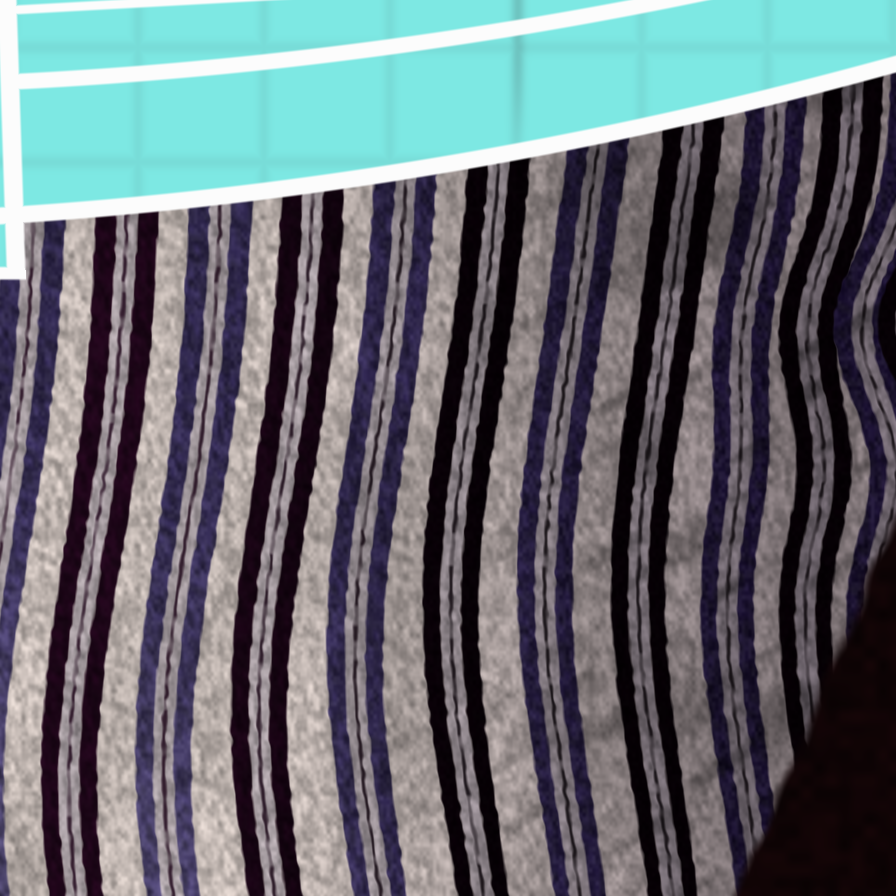
Write a Shadertoy shader that draws this texture.

```glsl
// Folded cloth with paired indigo and black stripes under a white-hemmed cyan band.

float hash(vec2 p) {
    p = fract(p * vec2(0.1031, 0.1173));
    p += dot(p, p.yx + 33.33);
    return fract((p.x + p.y) * p.x * 57.3);
}

float noise(vec2 p) {
    vec2 i = floor(p), f = fract(p);
    f = f * f * (3.0 - 2.0 * f);
    return mix(mix(hash(i), hash(i + vec2(1, 0)), f.x),
               mix(hash(i + vec2(0, 1)), hash(i + vec2(1, 1)), f.x), f.y);
}

float bell(float x, float center, float width) {
    float d = (x - center) / width;
    return exp(-d * d);
}

// Soft-edged line: 1 inside the half width, 0 outside
float line(float d, float halfWidth) {
    float soft = max(0.0018, 0.7 / iResolution.y);
    return 1.0 - smoothstep(halfWidth - soft, halfWidth + soft, abs(d));
}

// Horizontal position of stripe pair k at height y, bent by the folds
float stripeCenter(float k, float y) {
    float bend = smoothstep(1.0, 6.0, k);
    float fold = max(k - 7.0, 0.0);
    float x = 0.041 + 0.1042 * k;
    x -= mix(0.068, 0.058, bend) * bell(y, mix(0.128, 0.345, bend), mix(0.365, 0.325, bend));
    x += 0.011 * bell(k, 6.5, 1.0) * bell(y, 0.87, 0.09);
    x -= 0.0059 * fold * fold;
    x += fold * (0.008 * bell(y, 0.466, 0.09) - 0.0143 * bell(y, 0.648, 0.105));
    return x;
}

vec3 cloth(vec2 p) {
    float weave = noise(p * vec2(150.0, 100.0) + p.yx * vec2(0.0, 45.0));
    float fine = noise(p * vec2(270.0, 210.0) + 40.0);
    float right = smoothstep(0.2, 0.95, p.x);
    float faded = (1.0 - smoothstep(0.0, 0.55, p.x)) * (1.0 - smoothstep(0.0, 0.6, p.y));

    // Pale ground, darker and greyer towards the right
    vec3 color = mix(vec3(0.72, 0.68, 0.66), vec3(0.48, 0.44, 0.45), right);
    color *= 0.74 + 0.34 * weave + 0.16 * fine;

    vec3 indigo = mix(vec3(0.18, 0.15, 0.29), vec3(0.09, 0.06, 0.16), right);
    indigo += vec3(0.11, 0.11, 0.12) * faded;
    vec3 black = mix(vec3(0.11, 0.02, 0.09), vec3(0.02, 0.0, 0.015), smoothstep(0.1, 0.6, p.x));

    for (int i = 0; i < 12; i++) {
        float k = float(i);
        float d = p.x - stripeCenter(k, p.y) + 0.003 * (weave - 0.5);
        float inner = 0.0115;
        float outer = mix(0.030, 0.037, p.y) - 0.003 * right;
        float core = line(d, inner);

        // Grey core with a broken dark thread down its middle
        color = mix(color, color * vec3(0.87, 0.87, 0.92), core);
        float stitch = smoothstep(0.15, 0.6, noise(vec2(k * 9.0, p.y * 75.0)));
        color = mix(color, black + 0.05, line(d, 0.002) * (0.4 + 0.5 * stitch));

        // Two dark bands on either side, alternating in colour
        bool isIndigo = i % 2 == 0;
        vec3 band = isIndigo ? indigo : black;
        band *= 0.7 + 0.6 * weave;
        band += (isIndigo ? 0.07 : 0.015) * (fine - 0.4);
        color = mix(color, band, line(abs(d) - 0.5 * (inner + outer), 0.5 * (outer - inner)));
    }

    // Broad shading and slanted creases on the folded side
    color *= 0.9 + 0.2 * noise(p * vec2(9.0, 5.0));
    float crease = noise(vec2(p.x * 9.0 + p.y * 5.0, p.y * 42.0 - p.x * 25.0));
    color *= 1.0 - 0.3 * right * smoothstep(0.6, 0.95, crease);

    // Deep shadow in the lower right corner
    float shadowEdge = p.x - 0.827 - 0.41 * p.y + 0.012 * (noise(p * 25.0) - 0.5);
    vec3 shadow = vec3(0.06, 0.015, 0.02) * (0.6 + 0.8 * noise(p * 70.0));
    return mix(color, shadow, smoothstep(-0.012, 0.006, shadowEdge));
}

vec3 cyanBand(vec2 p) {
    // Faint grid, with one stronger upright
    float column = (fract((p.x - 0.154) / 0.1405 + 0.5) - 0.5) * 0.1405;
    float row = (fract((p.y - 0.947) / 0.128 + 0.5) - 0.5) * 0.128;
    float grid = 0.10 * max(bell(column, 0.0, 0.007), bell(row, 0.0, 0.008));
    grid += 0.22 * bell(p.x, 0.579, 0.007) * smoothstep(0.8, 0.95, p.y);
    return mix(vec3(0.49, 0.91, 0.89), vec3(0.3, 0.45, 0.45), grid);
}

void mainImage(out vec4 fragColor, in vec2 fragCoord) {
    vec2 p = fragCoord / iResolution.xy;
    float hem = p.y - (0.759 + 0.0625 * p.x + 0.107 * p.x * p.x);
    float piping = p.y - (0.908 + 0.047 * p.x + 0.1016 * p.x * p.x);
    float bar = p.x - (0.008 + 0.033 * (1.0 - p.y));

    vec3 color = cloth(p);
    float tab = step(0.69, p.y) * step(bar, 0.0);
    color = mix(color, cyanBand(p), max(step(0.0, hem), tab));

    // White trim: hem, piping, top seam, upright bar and its foot
    float trim = max(line(hem, 0.0095), line(piping, 0.0088) * step(0.0, bar));
    trim = max(trim, line(p.y - 0.988 - 0.055 * p.x, 0.005) * step(0.0, bar));
    trim = max(trim, line(bar, 0.0105) * smoothstep(0.686, 0.69, p.y));
    trim = max(trim, line(p.y - 0.695, 0.007) * step(bar, 0.0105));
    fragColor = vec4(mix(color, vec3(0.99), trim), 1.0);
}
```
